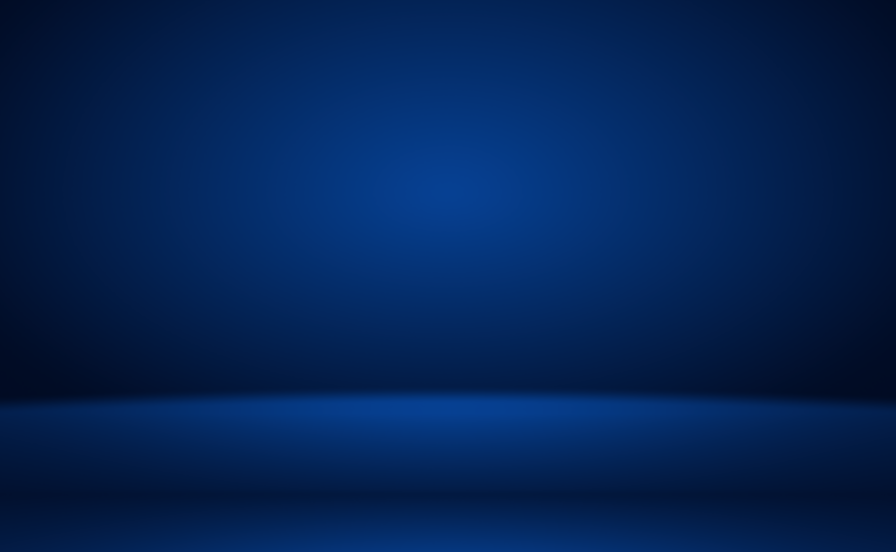
Write a Shadertoy shader that draws this background.

```glsl
const vec3 SHADE = vec3(0.004, 0.042, 0.135);
const vec3 GLOW = vec3(0.024, 0.255, 0.580);
const vec2 GLOW_CENTER = vec2(0.5, 0.65);
const float GLOW_WIDTH = 0.58;
const float GLOW_RISE = 0.60;
const float GLOW_DROP = 0.49;
const float HORIZON = 0.292;
const float HORIZON_BEND = 0.018;
const float HORIZON_BLUR = 0.024;
const float FLOOR_PEAK = 0.25;
const float STEP_EDGE = 0.106;
const float STEP_BLUR = 0.010;
const float SIDE_FALLOFF = 0.58;
const float GRAIN_SCALE = 180.0;
const float GRAIN_AMOUNT = 0.006;

vec2 hashGradient(vec2 cell) {
    vec2 h = vec2(dot(cell, vec2(127.1, 311.7)), dot(cell, vec2(269.5, 183.3)));
    return 2.0 * fract(sin(h) * 43758.5) - 1.0;
}

float gradientNoise(vec2 p) {
    vec2 cell = floor(p);
    vec2 f = fract(p);
    vec2 u = f * f * (3.0 - 2.0 * f);
    float a = dot(hashGradient(cell), f);
    float b = dot(hashGradient(cell + vec2(1, 0)), f - vec2(1, 0));
    float c = dot(hashGradient(cell + vec2(0, 1)), f - vec2(0, 1));
    float d = dot(hashGradient(cell + vec2(1, 1)), f - vec2(1, 1));
    return mix(mix(a, b, u.x), mix(c, d, u.x), u.y);
}

// Elliptical spotlight, tighter below its center
float wallLight(vec2 uv) {
    vec2 offset = uv - GLOW_CENTER;
    float reach = offset.y > 0.0 ? GLOW_RISE : GLOW_DROP;
    float dist = length(offset / vec2(GLOW_WIDTH, reach));
    // Rounded tip and soft outer rim
    float light = 1.0 - sqrt(dist * dist + 0.0025) + 0.03;
    return 0.5 * (light + sqrt(light * light + 0.004));
}

// Floor fades toward the step, then the front face brightens downward
float floorLight(vec2 uv) {
    float side = abs(uv.x - 0.5) * 2.0;
    float sideFade = 1.0 - SIDE_FALLOFF * smoothstep(0.0, 1.15, side) - 0.06 * side;
    float depth = clamp((FLOOR_PEAK - uv.y) / (FLOOR_PEAK - STEP_EDGE), 0.0, 1.0);
    float ledge = mix(0.98, 0.30, pow(depth, 0.85));
    float front = mix(0.82, 0.24, clamp(uv.y / STEP_EDGE, 0.0, 1.0));
    float top = smoothstep(STEP_EDGE - STEP_BLUR, STEP_EDGE + STEP_BLUR, uv.y);
    return mix(front, ledge, top) * sideFade;
}

void mainImage(out vec4 fragColor, in vec2 fragCoord) {
    vec2 uv = fragCoord / iResolution.xy;
    float side = (uv.x - 0.5) * 2.0;

    // Curved, blurred meeting of wall and floor
    float horizon = HORIZON - HORIZON_BEND * side * side;
    float onWall = smoothstep(horizon - HORIZON_BLUR, horizon + 0.4 * HORIZON_BLUR, uv.y);
    float light = mix(floorLight(uv), wallLight(uv), onWall);

    // Faint grain hides banding
    vec2 aspect = vec2(iResolution.x / iResolution.y, 1.0);
    light += GRAIN_AMOUNT * gradientNoise(uv * aspect * GRAIN_SCALE);

    fragColor = vec4(mix(SHADE, GLOW, clamp(light, 0.0, 1.0)), 1.0);
}
```
